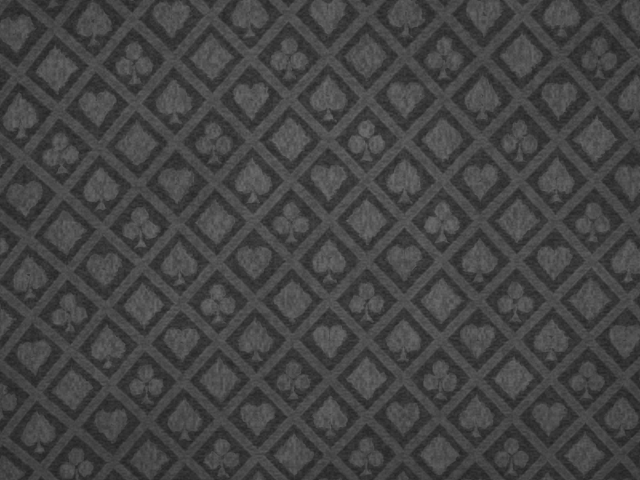
Reproduce this texture procedurally as a Shadertoy shader.

```glsl
// Dark woven cloth with a slanted lattice of bands; each cell holds a card suit.
// The plane is gently bent, turned into lattice coordinates and rounded to cells;
// suits are distance shapes, and thread noise roughens the edges and the tones.

const vec3 GROUND_COLOR = vec3(0.205);
const vec3 BAND_COLOR = vec3(0.295);
const vec3 SUIT_COLOR = vec3(0.325);
const float BAND_HALF_WIDTH = 0.085;

float hash(vec2 p) {
    return fract(sin(dot(p, vec2(127.1, 311.7))) * 43758.545);
}

float noise(vec2 p) {
    vec2 i = floor(p), f = fract(p);
    f = f * f * (3.0 - 2.0 * f);
    float low = mix(hash(i), hash(i + vec2(1, 0)), f.x);
    float high = mix(hash(i + vec2(0, 1)), hash(i + vec2(1, 1)), f.x);
    return mix(low, high, f.y);
}

float inside(float d, float soft) {
    return 1.0 - smoothstep(-soft, soft, d);
}

// Suit shapes, centred, y up, in units of one cell width
float diamondShape(vec2 p) {
    return (abs(p.x) + abs(p.y) - 0.28) * 0.707;
}

float heartShape(vec2 p) {
    p.x = abs(p.x);
    float lobe = length(p - vec2(0.105, 0.06)) - 0.125;
    float wedge = dot(p - vec2(0.0, -0.25), vec2(0.752, -0.659));
    return min(lobe, max(wedge, p.y));
}

float stemShape(vec2 p) {
    float flare = 0.022 + 0.6 * max(0.0, -0.17 - p.y);
    return max(abs(p.x) - flare, abs(p.y + 0.15) - 0.11);
}

float spadeShape(vec2 p) {
    return min(heartShape(vec2(p.x, 0.03 - p.y)), stemShape(p));
}

float clubShape(vec2 p) {
    float top = length(p - vec2(0.0, 0.12)) - 0.108;
    float side = length(vec2(abs(p.x), p.y) - vec2(0.125, -0.05)) - 0.108;
    return min(min(top, side), stemShape(p));
}

// Even and odd diagonals and rows choose the suit
float suitShape(vec2 p, vec2 cell) {
    bool evenDiagonal = mod(cell.x, 2.0) < 0.5;
    bool evenRow = mod(cell.x - cell.y, 2.0) < 0.5;
    if (evenRow) return evenDiagonal ? diamondShape(p) : clubShape(p);
    return evenDiagonal ? spadeShape(p) : heartShape(p);
}

// Canvas position (y down) to lattice: sagging left side, smaller repeats below
vec2 latticeCoords(vec2 p) {
    float left = max(0.0, 0.764 - p.x);
    p.y -= 0.1 * left * left * left;
    float u = (p.x - 0.764) / (0.163 - 0.0126 * p.y);
    float t = p.y - 0.0295;
    float w = 0.5 * (11.29 * t + 0.747 * t * t - 1.0);
    return vec2(u + w, u - w);
}

void mainImage(out vec4 fragColor, in vec2 fragCoord) {
    vec2 p = fragCoord / iResolution.y;
    p.y = 1.0 - p.y;
    float soft = max(0.022, 9.0 / iResolution.y);

    // Thread noise: upright in the suits, level in the ground
    float upright = noise(p * vec2(210.0, 110.0)) - 0.5;
    float level = noise(p * vec2(120.0, 220.0) + 37.0) - 0.5;
    float fine = noise(p * 300.0 + 71.0) - 0.5;
    float patchy = noise(p * 9.0 + 5.0) - 0.5;

    // Lattice cell and position inside it
    vec2 lattice = latticeCoords(p) + 0.012 * vec2(level, upright);
    vec2 cell = floor(lattice + 0.5);
    vec2 local = lattice - cell;
    vec2 q = 0.5 * vec2(local.x + local.y, local.y - local.x);

    // Bands with faintly raised rims
    vec2 fromLine = 0.5 - abs(local);
    float lineDist = min(fromLine.x, fromLine.y);
    float band = inside(lineDist - BAND_HALF_WIDTH, soft * 1.2);
    float rim = inside(abs(lineDist - 0.065) - 0.012, soft);

    // Suits, with frayed outlines and uneven weight
    float fray = 0.035 * (upright + level);
    float suit = inside(suitShape(q, cell) + fray, soft);
    float weight = 0.9 + 0.18 * hash(cell);

    vec3 color = mix(GROUND_COLOR, BAND_COLOR, band);
    color += 0.025 * rim * (0.5 + patchy);
    color = mix(color, SUIT_COLOR, suit * weight);
    color += mix(0.065 * level, 0.1 * upright, suit) + 0.06 * fine;

    // Worn patches and light falling off to the corners and the lower edge
    vec2 fromLight = (p - vec2(0.7, 0.42)) * vec2(0.8, 1.0);
    float light = 1.07 - 0.4 * dot(fromLight, fromLight) + 0.08 * patchy;
    fragColor = vec4(clamp(color * light, 0.0, 1.0), 1.0);
}
```
